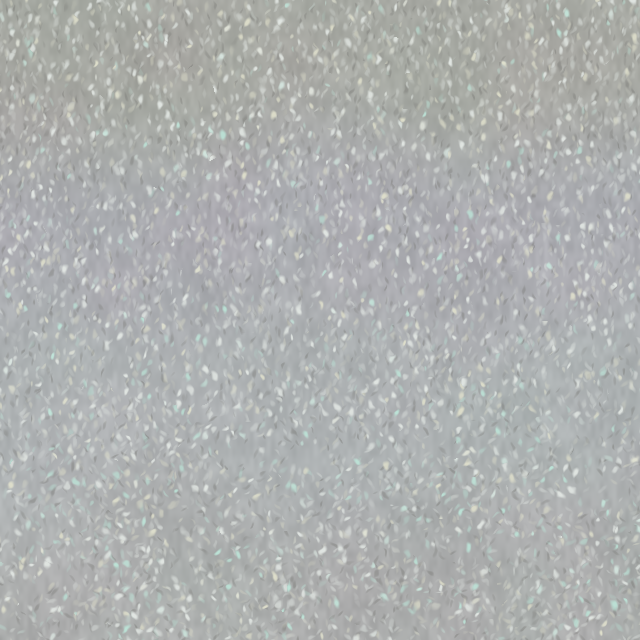
Reproduce this texture procedurally as a three.js fragment shader.

```glsl
varying vec2 vUv;

const vec3 TOP_GREY = vec3(0.655, 0.660, 0.637);
const vec3 LAVENDER = vec3(0.668, 0.670, 0.692);
const vec3 BLUE_GREY = vec3(0.677, 0.694, 0.700);
const vec3 BOTTOM_GREY = vec3(0.672, 0.680, 0.677);
const vec3 SPARKLE = vec3(0.890, 0.910, 0.895);
const vec3 MINT = vec3(0.740, 0.900, 0.850);
const vec3 CREAM = vec3(0.880, 0.880, 0.800);
const vec3 SHADOW = vec3(0.470, 0.470, 0.455);

const vec2 BRIGHT_SIZE = vec2(0.0041, 0.0072);
const vec2 FAINT_SIZE = vec2(0.0032, 0.0078);
const vec2 DARK_SIZE = vec2(0.0027, 0.0075);
const float BRIGHT_CELLS = 58.0;
const float FAINT_CELLS = 82.0;
const float DARK_CELLS = 66.0;
const float TILT_TOP = 1.0;
const float TILT_BOTTOM = 2.3;
const float WARP = 0.0045;
const float MOTTLE = 0.034;
const float STREAK = 0.050;

vec3 hash3(vec2 p) {
  vec3 q = fract(p.xyx * vec3(0.1031, 0.1030, 0.0973));
  q += dot(q, q.yxz + 33.33);
  return fract((q.xxy + q.yzz) * q.zyx);
}

float noise(vec2 p) {
  vec2 cell = floor(p);
  vec2 f = fract(p);
  f = f * f * (3.0 - 2.0 * f);
  float low = mix(hash3(cell).x, hash3(cell + vec2(1.0, 0.0)).x, f.x);
  float high = mix(hash3(cell + vec2(0.0, 1.0)).x, hash3(cell + 1.0).x, f.x);
  return mix(low, high, f.y);
}

// Soft tilted ellipses, one per cell: x is coverage, y a random tint
vec2 flakes(vec2 uv, float cells, vec2 size, float density, float seed) {
  vec2 home = floor(uv * cells);
  float spread = mix(TILT_BOTTOM, TILT_TOP, smoothstep(0.15, 0.6, uv.y));
  vec2 best = vec2(0.0);
  for (int j = -1; j <= 1; j++) {
    for (int i = -1; i <= 1; i++) {
      vec2 cell = home + vec2(float(i), float(j));
      vec3 place = hash3(cell + seed);
      vec3 look = hash3(cell + seed + 217.0);
      float angle = (place.z - 0.5) * spread - 0.08;
      float c = cos(angle);
      float s = sin(angle);
      vec2 p = uv - (cell + place.xy) / cells;
      p = vec2(c * p.x + s * p.y, c * p.y - s * p.x);
      float d = length(p / (size * mix(0.65, 1.15, look.x)));
      float strength = step(look.y, density) * mix(0.3, 1.0, look.z);
      float cover = strength * (1.0 - smoothstep(0.3, 1.3, d));
      if (cover > best.x) best = vec2(cover, fract(look.z * 17.0 + look.x));
    }
  }
  return best;
}

// Vertical drift of hue with broad mottling and fine grain
vec3 background(vec2 uv) {
  float y = uv.y + 0.12 * (noise(uv * 4.0 + 9.0) - 0.5);
  vec3 color = mix(BOTTOM_GREY, BLUE_GREY, smoothstep(0.05, 0.35, y));
  color = mix(color, LAVENDER, smoothstep(0.42, 0.66, y));
  color = mix(color, TOP_GREY, smoothstep(0.68, 0.9, y));
  float broad = noise(uv * 7.0) + noise(uv * 19.0 + 40.0) - 1.0;
  vec2 grainScale = vec2(150.0, 75.0);
  float grain = noise(uv * grainScale) + 0.6 * noise(uv * grainScale * 0.5 + 70.0) - 0.8;
  float hue = noise(uv * 11.0 + 23.0) - 0.5;
  color += vec3(0.012, -0.006, 0.004) * hue;
  return color + MOTTLE * broad * 0.6 + STREAK * grain;
}

vec3 flakeTint(float pick, float mintShare) {
  vec3 tint = mix(SPARKLE, CREAM, smoothstep(0.65, 0.85, pick));
  return mix(tint, MINT, 1.0 - smoothstep(mintShare, mintShare + 0.12, pick));
}

void main() {
  vec2 uv = vUv;
  vec2 bend = vec2(noise(uv * 130.0 + 5.0), noise(uv * 130.0 + 91.0)) - 0.5;
  vec2 warped = uv + WARP * bend;
  float clump = mix(0.65, 1.35, noise(uv * 13.0 + 60.0));
  float mintShare = 0.03 + 0.22 * (1.0 - smoothstep(0.2, 0.6, uv.y)) * noise(uv * 8.0 + 31.0);

  vec3 color = background(uv);

  // Faint stain near the upper left
  vec2 stain = (uv - vec2(0.23, 0.89)) / vec2(0.025, 0.055);
  color -= 0.06 * exp(-dot(stain, stain)) * noise(uv * 40.0);

  // Dark gaps, then dull flakes, then bright ones
  float dark = flakes(warped, DARK_CELLS, DARK_SIZE, 0.42 * clump, 11.0).x;
  color = mix(color, SHADOW, 0.42 * dark);
  vec2 faint = flakes(warped, FAINT_CELLS, FAINT_SIZE, 0.5 * clump, 131.0);
  color = mix(color, flakeTint(faint.y, mintShare), 0.42 * faint.x);
  vec2 bright = flakes(warped, BRIGHT_CELLS, BRIGHT_SIZE, 0.5 * clump, 307.0);
  color = mix(color, flakeTint(bright.y, mintShare), 0.95 * bright.x);

  gl_FragColor = vec4(color, 1.0);
}
```
